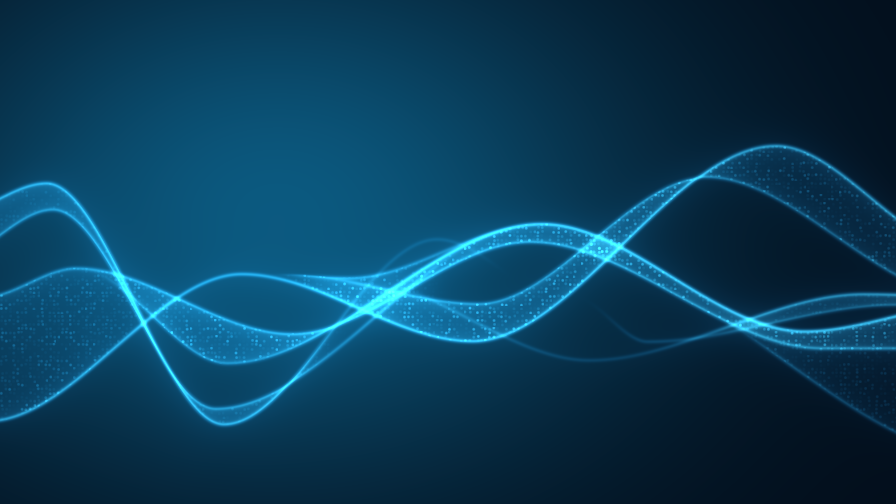
A WebGL 1 fragment shader for this background:

```glsl
precision highp float;

// Translucent glowing ribbons sweep across a dark teal backdrop.
// Each ribbon edge eases from crest to crest; pairs of edges enclose
// soft sheets of light dusted with fine sparkles.

uniform vec2 u_resolution;

const vec3 NIGHT = vec3(0.010, 0.050, 0.100);
const vec3 TEAL = vec3(0.045, 0.350, 0.500);
const vec3 DEEP_BLUE = vec3(0.040, 0.330, 0.540);
const vec3 CYAN = vec3(0.170, 0.560, 0.680);
const vec2 GLOW_CENTER = vec2(0.31, 0.58);
const vec2 GLOW_SIZE = vec2(0.42, 0.55);
const float LINE_WIDTH = 0.0042;
const float HALO_WIDTH = 0.032;
const float HALO_GAIN = 0.13;
const float SHEET_GAIN = 0.36;
const float SPARKLE_CELLS = 125.0;
const float SPARKLE_GAIN = 1.5;
const float FADE = 0.045;

float hash(vec2 p) {
  vec3 q = fract(p.xyx * 0.1031);
  q += dot(q, q.yzx + 33.33);
  return fract((q.x + q.y) * q.z);
}

// Adds one eased step between two crests: height and slope.
vec2 easeStep(float x, vec2 a, vec2 b) {
  vec2 span = b - a;
  float t = clamp((x - a.x) / span.x, 0.0, 1.0);
  return span.y * vec2(t * t * (3.0 - 2.0 * t), 6.0 * t * (1.0 - t) / span.x);
}

// Height and slope of a wave through five crests and troughs.
vec2 wave(float x, vec2 a, vec2 b, vec2 c, vec2 d, vec2 e) {
  return vec2(a.y, 0.0) + easeStep(x, a, b) + easeStep(x, b, c)
       + easeStep(x, c, d) + easeStep(x, d, e);
}

// Visibility along the width, softly fading at both ends.
float window(float x, float start, float end) {
  return smoothstep(start - FADE, start + FADE, x)
       * (1.0 - smoothstep(end - FADE, end + FADE, x));
}

// Thin bright edge with a wide halo.
float strand(vec2 uv, vec2 w) {
  float slope = w.y * u_resolution.y / u_resolution.x;
  float d = abs(uv.y - w.x) / sqrt(1.0 + slope * slope);
  float width = max(LINE_WIDTH, 0.8 / u_resolution.y);
  return 0.72 * exp(-d * d / (width * width)) + HALO_GAIN * exp(-d / HALO_WIDTH);
}

// Light between two edges; it gathers at the rims and where the sheet narrows.
float sheet(float y, vec2 a, vec2 b, float dust) {
  float low = min(a.x, b.x);
  float high = max(a.x, b.x);
  float soft = 1.5 / u_resolution.y;
  float inside = smoothstep(-soft, soft, y - low) * smoothstep(-soft, soft, high - y);
  float rim = exp(-min(abs(y - low), abs(high - y)) / 0.018);
  float squeeze = 0.025 / (high - low + 0.025);
  return inside * SHEET_GAIN * (0.65 + 0.45 * rim + 0.7 * squeeze + SPARKLE_GAIN * dust);
}

// One jittered speck per cell, with a random brightness.
float sparkle(vec2 p) {
  vec2 cell = floor(p);
  vec2 center = 0.3 + 0.4 * vec2(hash(cell), hash(cell + 71.0));
  float power = hash(cell + 29.0);
  return power * power * power * (1.0 - smoothstep(0.12, 0.55, length(p - cell - center)));
}

void main() {
  vec2 uv = gl_FragCoord.xy / u_resolution;
  float x = uv.x;
  float y = uv.y;
  float dust = sparkle(gl_FragCoord.xy / u_resolution.y * SPARKLE_CELLS);

  // Backdrop
  vec2 q = (uv - GLOW_CENTER) / GLOW_SIZE;
  vec3 color = mix(NIGHT, TEAL, exp(-dot(q, q)));

  // Ribbon edges
  vec2 outer = wave(x, vec2(-0.06, 0.57), vec2(0.052, 0.637), vec2(0.25, 0.157), vec2(0.488, 0.525), vec2(0.65, 0.38));
  vec2 inner = wave(x, vec2(-0.06, 0.48), vec2(0.059, 0.583), vec2(0.241, 0.19), vec2(0.599, 0.556), vec2(0.9, 0.34));
  vec2 sweep = wave(x, vec2(-0.013, 0.164), vec2(0.27, 0.456), vec2(0.527, 0.322), vec2(0.866, 0.711), vec2(1.08, 0.502));
  vec2 swell = wave(x, vec2(0.0, 0.456), vec2(0.319, 0.456), vec2(0.534, 0.398), vec2(0.788, 0.648), vec2(1.08, 0.41));
  vec2 bridge = wave(x, vec2(0.0, 0.44), vec2(0.28, 0.456), vec2(0.39, 0.449), vec2(0.605, 0.556), vec2(0.898, 0.343));
  vec2 crest = wave(x, vec2(0.085, 0.468), vec2(0.254, 0.278), vec2(0.605, 0.556), vec2(0.898, 0.343), vec2(1.08, 0.394));
  vec2 hollow = wave(x, vec2(-0.02, 0.41), vec2(0.085, 0.468), vec2(0.326, 0.338), vec2(0.592, 0.519), vec2(0.918, 0.308));
  vec2 under = wave(x, vec2(0.0, 0.45), vec2(0.39, 0.449), vec2(0.658, 0.285), vec2(0.964, 0.417), vec2(1.1, 0.41));
  vec2 loop = wave(x, vec2(0.0, 0.4), vec2(0.64, 0.41), vec2(0.723, 0.322), vec2(1.0, 0.394), vec2(1.1, 0.39));
  vec2 tail = wave(x, vec2(0.0, 0.44), vec2(0.677, 0.444), vec2(1.094, 0.097), vec2(1.2, 0.08), vec2(1.3, 0.08));

  // Sheets
  float light = 0.75 * sheet(y, outer, inner, 0.3 * dust) * window(x, -0.1, 0.36);
  light += 0.6 * sheet(y, hollow, sweep, dust) * window(x, -0.1, 0.14);
  light += 0.85 * sheet(y, crest, hollow, dust) * window(x, 0.15, 1.1);
  light += 0.9 * sheet(y, swell, sweep, dust) * window(x, 0.34, 1.1) * mix(1.0, 0.65, smoothstep(0.72, 0.85, x));
  light += 0.6 * sheet(y, bridge, swell, dust) * window(x, 0.34, 0.46);
  light += 0.65 * sheet(y, under, loop, 0.3 * dust) * window(x, 0.82, 1.1);
  light += 0.35 * sheet(y, hollow, tail, dust) * window(x, 0.83, 1.1);

  // Edges
  light += strand(uv, outer) * mix(0.75, 0.22, smoothstep(0.3, 0.42, x)) * window(x, -0.1, 0.53);
  light += 0.55 * strand(uv, inner) * window(x, -0.1, 0.48);
  light += 0.85 * strand(uv, sweep);
  light += 0.5 * strand(uv, swell) * window(x, 0.38, 1.1);
  light += 0.5 * strand(uv, bridge) * window(x, 0.34, 0.56);
  light += strand(uv, crest) * mix(0.45, 0.95, smoothstep(0.3, 0.5, x)) * window(x, 0.13, 1.1);
  light += 0.6 * strand(uv, hollow);
  light += strand(uv, under) * mix(0.3, 0.7, smoothstep(0.7, 0.88, x)) * window(x, 0.47, 1.1);
  light += 0.35 * strand(uv, loop) * window(x, 0.69, 1.1);
  light += 0.4 * strand(uv, tail) * window(x, 0.84, 1.1);

  color += light * mix(DEEP_BLUE, CYAN, clamp(light, 0.0, 1.0));
  gl_FragColor = vec4(min(color, 1.0), 1.0);
}
```
